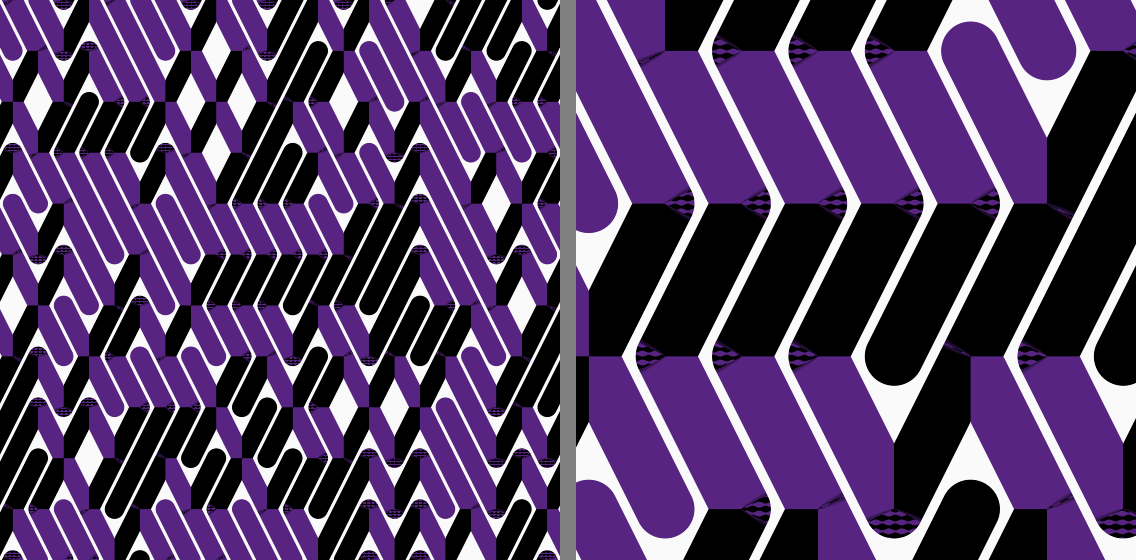
Left, the full canvas; right, a detail of the centre.
Give the GLSL for this pattern, as a Shadertoy shader.

```glsl
const float RADIUS = 0.385;

float hash(vec2 p) {
    vec3 q = fract(p.xyx * vec3(0.1031, 0.1030, 0.0973));
    q += dot(q, q.yzx + 33.33);
    return fract((q.x + q.y) * q.z);
}

// Distance to a segment through the origin, ending at -tip and tip
float segmentDistance(vec2 p, vec2 tip) {
    return length(p - tip * clamp(dot(p, tip) / dot(tip, tip), -1.0, 1.0));
}

void mainImage(out vec4 fragColor, in vec2 fragCoord) {
    // Cells are one unit wide and two units tall
    vec2 grid = fragCoord / iResolution.xy * vec2(22.0, 11.0) + vec2(0.5, 0.0);
    vec2 cell = floor(grid), local = fract(grid);
    float px = 22.0 / iResolution.x;

    // Nearest rising and falling diagonal among the neighbouring cells
    float rising = 9.0, falling = 9.0;
    for (int y = -1; y <= 1; y++) {
        for (int x = -1; x <= 1; x++) {
            vec2 offset = vec2(x, y);
            vec2 p = (local - offset - 0.5) * vec2(1.0, 2.0);
            if (hash(cell + offset + 7.0) < 0.5) {
                rising = min(rising, segmentDistance(p, vec2(0.5, 1.0)));
            } else {
                falling = min(falling, segmentDistance(p, vec2(-0.5, 1.0)));
            }
        }
    }

    // The nearer diagonal wins; shared round caps get fine broken stripes
    float lead = rising - falling;
    float purpleShare = smoothstep(-0.6 * px, 0.6 * px, lead);
    if (abs(lead) < 1e-4) {
        float stripes = sin(grid.y * 108.0) + 0.6 * sin(grid.x * 37.0);
        purpleShare = smoothstep(-0.3, 0.5, stripes);
    }

    vec3 ink = mix(vec3(0.0), vec3(0.34, 0.14, 0.51), purpleShare);
    float paper = smoothstep(-0.6 * px, 0.6 * px, min(rising, falling) - RADIUS);
    fragColor = vec4(mix(ink, vec3(0.98), paper), 1.0);
}
```
